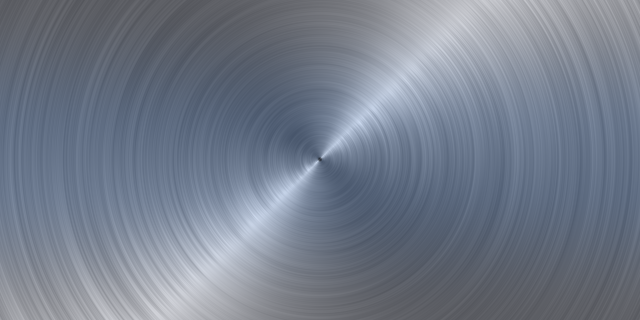
This texture is drawn by a Shadertoy shader. Its source:

```glsl
const float PI = 3.14159265;
const vec2 CENTER = vec2(0.5, 0.502);
const float SHEEN_ANGLE = 0.25 * PI;
const float BASE_LIGHT = 0.37;
const float BROAD_SHEEN = 0.17;
const float MID_SHEEN = 0.19;
const float MID_POWER = 18.0;
const float CORE_SHEEN = 0.05;
const float CORE_POWER = 300.0;
const vec3 COOL_TINT = vec3(-0.055, 0.0, 0.085);
const vec3 WARM_TINT = vec3(-0.012, -0.005, 0.018);
const int GROOVE_OCTAVES = 5;
const float GROOVE_FREQUENCY = 17.0;
const float GROOVE_DEPTH = 0.11;
const float GROOVE_TWIST = 0.05;
const float ARC_CELLS = 5.0;
const float HUB_RADIUS = 0.006;

vec2 gradientAt(vec2 cell) {
    vec3 p = fract(cell.xyx * vec3(0.1031, 0.1030, 0.0973));
    p += dot(p, p.yzx + 33.33);
    float a = 2.0 * PI * fract((p.x + p.y) * p.z);
    return vec2(cos(a), sin(a));
}

// Gradient noise that repeats along y
float ringNoise(vec2 p, float period) {
    vec2 i = floor(p);
    vec2 f = p - i;
    vec2 u = f * f * f * (f * (f * 6.0 - 15.0) + 10.0);
    float y0 = mod(i.y, period);
    float y1 = mod(i.y + 1.0, period);
    float a = dot(gradientAt(vec2(i.x, y0)), f);
    float b = dot(gradientAt(vec2(i.x + 1.0, y0)), f - vec2(1.0, 0.0));
    float c = dot(gradientAt(vec2(i.x, y1)), f - vec2(0.0, 1.0));
    float d = dot(gradientAt(vec2(i.x + 1.0, y1)), f - vec2(1.0, 1.0));
    return mix(mix(a, b, u.x), mix(c, d, u.x), u.y);
}

// Concentric brush marks; octaves finer than a pixel fade out
float grooves(float radius, float turn, float pixel) {
    float sum = 0.0;
    float frequency = GROOVE_FREQUENCY;
    float weight = 0.45;
    for (int k = 0; k < GROOVE_OCTAVES; k++) {
        float visible = 1.0 - smoothstep(0.5, 1.3, frequency * pixel);
        vec2 p = vec2(radius * frequency + 41.0 * float(k), turn * ARC_CELLS);
        sum += weight * visible * ringNoise(p, ARC_CELLS);
        frequency *= 1.9;
        weight *= 1.15;
    }
    return sum;
}

// Light reflected across the grooves, by angle from the sheen axis
float sheen(float angle) {
    float facing = abs(cos(angle));
    return BASE_LIGHT + BROAD_SHEEN * facing * facing
        + MID_SHEEN * pow(facing, MID_POWER)
        + CORE_SHEEN * pow(facing, CORE_POWER);
}

void mainImage(out vec4 fragColor, in vec2 fragCoord) {
    float pixel = 1.0 / iResolution.y;
    vec2 p = (fragCoord - CENTER * iResolution.xy) * pixel;
    float radius = length(p);
    float angle = atan(p.y, p.x);

    // Brushed surface under an anisotropic highlight
    float groove = grooves(radius, angle / (2.0 * PI) + 0.5, pixel);
    float light = sheen(angle - SHEEN_ANGLE + GROOVE_TWIST * groove);
    light *= 1.0 + GROOVE_DEPTH * groove;

    // Cool horizon fading to neutral at top and bottom
    float neutral = smoothstep(0.08, 0.5, abs(p.y));
    vec3 color = vec3(light) + mix(COOL_TINT, WARM_TINT, neutral);

    // Small dark hub
    float hub = 1.0 - smoothstep(HUB_RADIUS - pixel, HUB_RADIUS + pixel, radius);
    color *= 1.0 - 0.5 * hub;

    fragColor = vec4(clamp(color, 0.0, 1.0), 1.0);
}
```
